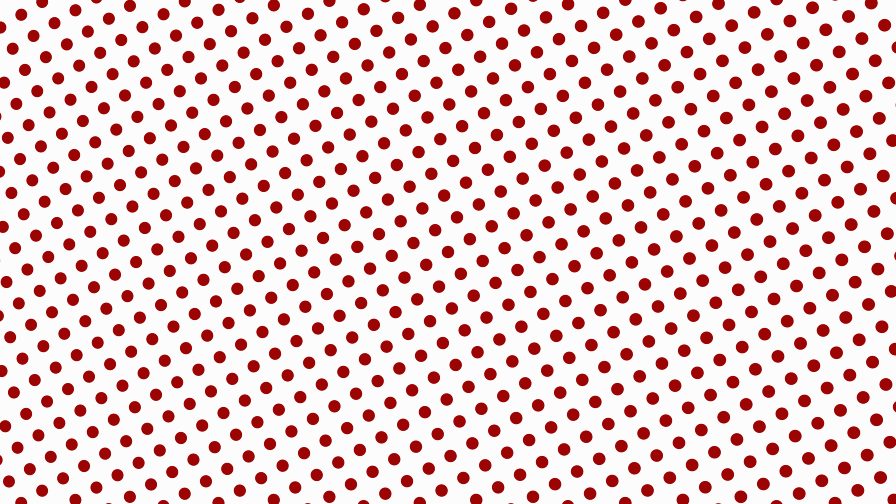
This pattern is drawn by a WebGL 2 fragment shader. Its source:

```glsl
#version 300 es
precision highp float;

uniform vec2 u_resolution;
out vec4 fragColor;

mat2 rotation(float angle) {
    float c = cos(angle), s = sin(angle);
    return mat2(c, s, -s, c);
}

void main() {
    // Centred coordinates, one unit per canvas height
    vec2 p = (gl_FragCoord.xy - 0.5 * u_resolution) / u_resolution.y;

    // Slight perspective: the sheet comes closer toward the right
    float depth = 1.0 + 0.0255 * p.x;

    // Tilted square grid, with a dot at the centre of the canvas
    float pitch = 0.0502 * depth;
    vec2 grid = rotation(-0.5316) * p / pitch;
    vec2 cell = fract(grid + 0.5) - 0.5;

    // Round dot with a smooth edge about one pixel wide
    float dist = length(cell) - 0.245;
    float edge = 0.6 / (u_resolution.y * pitch);
    float dotMask = 1.0 - smoothstep(-edge, edge, dist);

    vec3 paper = vec3(0.99);
    vec3 darkRed = vec3(0.61, 0.01, 0.01);
    fragColor = vec4(mix(paper, darkRed, dotMask), 1.0);
}
```
